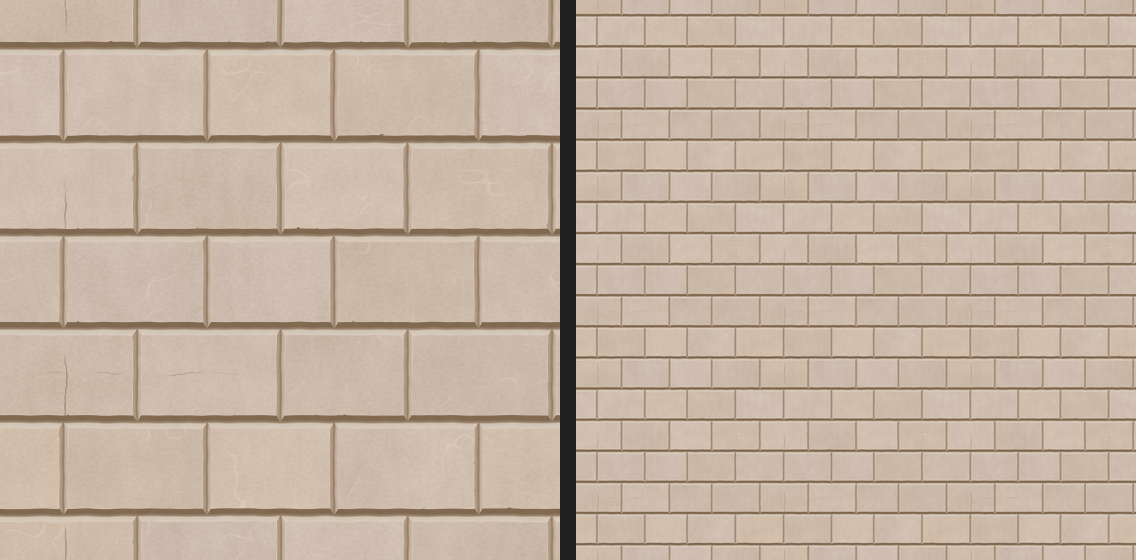
Left: one tile. Right: repeated 3 by 3.
Give the GLSL for this texture, as a WebGL 2 fragment shader.

```glsl
#version 300 es
precision highp float;
// Tiling wall of smooth beige stone blocks in running bond, with mitred bevels.

#define ROWS 6.0          // courses up the canvas, even
#define ROW_PHASE 0.0800  // height of the lowest bed joint
#define JOINT_X 0.1133    // first upright joint of the even courses
#define ROW_SHIFT 0.1315  // sideways shift of the odd courses
#define SIDE 0.0070       // width of the side bevels
#define TOP 0.0112        // height of the lit upper bevel
#define UNDER 0.0116      // height of the shaded lower bevel
#define CRACK_X 0.1170    // line of the upright crack
#define CRACK_Y 0.3330    // line of the level crack
#define WEAR 1.0          // strength of stains, cracks and chips

uniform vec2 u_resolution;
out vec4 fragColor;

const vec3 FACE = vec3(0.805, 0.735, 0.673);
const vec3 LIT = vec3(0.850, 0.795, 0.735);
const vec3 SHADE = vec3(0.505, 0.412, 0.315);
const vec3 GROOVE = vec3(0.590, 0.500, 0.410);
const vec3 LEFT_SLOPE = vec3(0.775, 0.695, 0.620);
const vec3 RIGHT_SLOPE = vec3(0.690, 0.600, 0.515);
const vec3 SPLITS = vec3(0.2565, 0.4831, 0.7409); // joints within a course

float hash(vec2 cell) {
    uvec2 q = uvec2(ivec2(cell)) * uvec2(1597334673u, 3812015801u);
    uint n = (q.x ^ q.y) * 1597334673u;
    n = (n ^ (n >> 15)) * 2246822519u;
    return float((n ^ (n >> 13)) >> 8) / 16777216.0;
}

float corner(vec2 cell, vec2 offset, vec2 period) {
    float angle = 6.2832 * hash(mod(cell, period));
    return dot(vec2(cos(angle), sin(angle)), offset);
}

// Gradient noise over the canvas, wrapping after a whole number of cells
float noise(vec2 uv, vec2 period) {
    vec2 p = uv * period, i = floor(p), f = p - i;
    vec2 s = f * f * f * (f * (f * 6.0 - 15.0) + 10.0);
    vec2 e = vec2(1.0, 0.0);
    float low = mix(corner(i, f, period), corner(i + e, f - e, period), s.x);
    float high = mix(corner(i + e.yx, f - e.yx, period),
                     corner(i + 1.0, f - 1.0, period), s.x);
    return mix(low, high, s.y);
}

float fbm(vec2 uv, vec2 period) {
    float sum = 0.0, gain = 0.5;
    for (int k = 0; k < 5; k++) {
        sum += gain * noise(uv, period);
        period = period * 2.0 + 1.0;
        gain *= 0.55;
    }
    return sum;
}

// Thin line that fades out over one pixel
float hairline(float d, float halfWidth, float px) {
    return 1.0 - smoothstep(halfWidth, halfWidth + px, abs(d));
}

vec3 plaster(vec2 uv, vec2 block, float px) {
    float tone = 0.030 * (hash(block + 7.0) - 0.5);
    float warmth = 0.024 * (hash(block + 31.0) - 0.5);
    float stain = 0.050 * fbm(uv, vec2(7.0, 9.0))
                + 0.016 * noise(uv, vec2(46.0, 17.0));
    float grain = 0.024 * noise(uv, vec2(130.0, 170.0))
                + 0.018 * noise(uv, vec2(251.0));
    vec3 color = FACE + tone + warmth * vec3(0.3, 0.0, -1.0);
    color += WEAR * (stain + grain) * vec3(0.9, 1.0, 1.1);

    // Faint trowel marks along noise contours
    float mark = 1.0 - smoothstep(0.0, 0.06, abs(noise(uv, vec2(19.0, 23.0))));
    mark *= smoothstep(0.15, 0.45, noise(uv, vec2(13.0, 11.0)));
    color += 0.035 * WEAR * mark;

    // Upright crack in the odd courses, level crack in one of them
    float odd = mod(block.y, 2.0);
    float bendX = 0.012 * fbm(vec2(0.0, uv.y), vec2(1.0, 17.0));
    float bendY = 0.016 * fbm(vec2(uv.x, 0.0), vec2(15.0, 1.0));
    float upright = odd * hairline(uv.x - CRACK_X - bendX, 0.0004, px);
    upright *= smoothstep(-0.25, 0.25, noise(uv, vec2(5.0, 21.0)));
    float level = hairline(uv.y - CRACK_Y - bendY, 0.0003, px);
    level *= smoothstep(0.03, 0.08, uv.x) * (1.0 - smoothstep(0.36, 0.44, uv.x));
    level *= smoothstep(-0.2, 0.3, noise(uv, vec2(17.0, 5.0)));
    return color - WEAR * (0.16 * upright + 0.09 * level) * vec3(0.9, 1.0, 1.1);
}

void main() {
    vec2 uv = gl_FragCoord.xy / u_resolution;
    float px = 1.0 / min(u_resolution.x, u_resolution.y);

    // Course and block, with slightly uneven edges
    vec2 p = uv + 0.0016 * vec2(noise(uv, vec2(9.0, 31.0)), noise(uv, vec2(29.0, 7.0)));
    float course = fract(p.y - ROW_PHASE) * ROWS;
    float row = floor(course), y = fract(course) / ROWS;
    float x = fract(p.x - JOINT_X - ROW_SHIFT * mod(row, 2.0));
    float lo = 0.0, hi = 1.0, column = 0.0;
    for (int k = 0; k < 3; k++) {
        if (x >= SPLITS[k]) { lo = SPLITS[k]; column += 1.0; }
        else hi = min(hi, SPLITS[k]);
    }

    // Distances to the four joints, in bevel widths
    float left = (x - lo) / SIDE, right = (hi - x) / SIDE;
    float under = y / UNDER, top = (1.0 / ROWS - y) / TOP;
    float across = min(left, right), along = min(under, top);

    // Bevels: each rises from the groove, and they meet at a mitre
    vec3 upright = mix(GROOVE, left < right ? LEFT_SLOPE : RIGHT_SLOPE, smoothstep(0.0, 0.55, across));
    vec3 lit = mix(GROOVE, LIT * 0.97, smoothstep(0.0, 0.35, top));
    lit = mix(lit, LIT, smoothstep(0.5, 1.0, top));
    vec3 dark = mix(GROOVE, SHADE, smoothstep(0.0, 0.3, under));
    vec3 bevel = mix(upright, top < under ? lit : dark, smoothstep(-0.12, 0.12, across - along));
    bevel += 0.03 * WEAR * fbm(uv, vec2(40.0, 50.0));

    // Face with a pale worn rim and small chips
    vec3 face = plaster(uv, vec2(column, row), px);
    float rim = max(1.0 - smoothstep(1.05, 1.45, across), 1.0 - smoothstep(1.0, 1.25, along));
    face = mix(face, LIT, rim * clamp(0.5 + noise(uv, vec2(37.0)), 0.0, 1.0));
    float chip = 0.3 * WEAR * smoothstep(0.35, 0.6, noise(uv, vec2(61.0)));
    float soft = 0.7 * px / (across < along ? SIDE : UNDER);
    float cover = smoothstep(1.0 - soft, 1.0 + soft, min(across, along) - chip);
    fragColor = vec4(mix(bevel, face, cover), 1.0);
}
```
